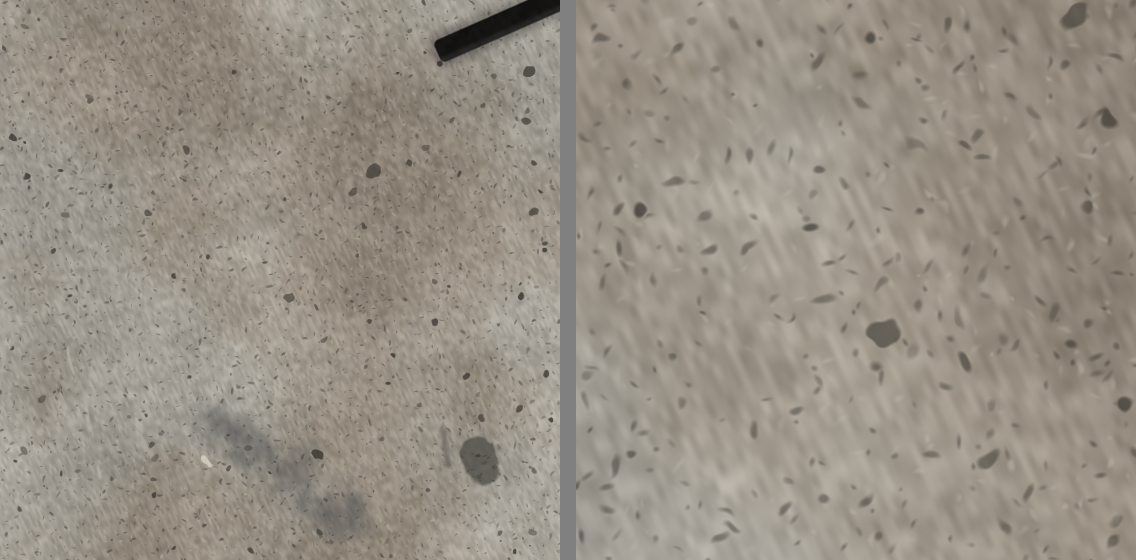
Left, the full canvas; right, a detail of the centre.
Give the GLSL for this texture, as a WebGL 1 fragment shader.

```glsl
precision highp float;
// Worn concrete floor: mottled grey-brown cement with streaky grain, pits and flecks,
// a sooty smear, a round stain, a pale scratch and the tip of a black rod.
// Layered value noise gives the cement; jittered grids of ellipses give the pits.
uniform vec2 u_resolution;

const vec3 CEMENT_GREY = vec3(0.645, 0.630, 0.595);
const vec3 CEMENT_BROWN = vec3(0.595, 0.555, 0.505);
const vec3 PIT_COLOR = vec3(0.23, 0.22, 0.20);
const vec3 FLECK_COLOR = vec3(0.74, 0.72, 0.67);
const vec3 SOOT_COLOR = vec3(0.35, 0.35, 0.345);
const vec3 STAIN_COLOR = vec3(0.30, 0.29, 0.27);
const vec3 ROD_COLOR = vec3(0.075, 0.073, 0.068);
const float MOTTLE = 0.20;        // contrast of the broad patches
const float GRAIN = 0.10;         // contrast of the fine streaks
const float SOFTNESS = 0.0013;    // edge blur of small features
const vec2 ROD_TIP = vec2(0.781, 0.906);
const vec2 ROD_DIR = vec2(0.915, 0.403);
const float ROD_HALF_WIDTH = 0.021;
const float ROD_CORNER = 0.010;

float hash(vec2 p) {
  return fract(sin(dot(p, vec2(12.9898, 78.233))) * 43758.5453);
}

float noise(vec2 p) {
  vec2 i = floor(p), f = fract(p);
  f = f * f * (3.0 - 2.0 * f);
  return mix(mix(hash(i), hash(i + vec2(1.0, 0.0)), f.x),
             mix(hash(i + vec2(0.0, 1.0)), hash(i + 1.0), f.x), f.y);
}

float fbm(vec2 p) {
  float sum = 0.0, amp = 0.5;
  for (int i = 0; i < 5; i++) {
    sum += amp * noise(p);
    p = mat2(1.6, 1.2, -1.2, 1.6) * p + 7.3;
    amp *= 0.5;
  }
  return sum / 0.96875;
}

vec2 rotate(vec2 p, float angle) {
  float c = cos(angle), s = sin(angle);
  return vec2(c * p.x + s * p.y, c * p.y - s * p.x);
}

float segmentDistance(vec2 p, vec2 a, vec2 b) {
  vec2 ab = b - a;
  return length(p - a - ab * clamp(dot(p - a, ab) / dot(ab, ab), 0.0, 1.0));
}

// Coverage of randomly turned ellipses, at most one per grid cell
float specks(vec2 p, float cells, float density, float rMin, float rMax, float stretch, float seed) {
  float cover = 0.0;
  vec2 home = floor(p * cells);
  for (int y = -1; y <= 1; y++) {
    for (int x = -1; x <= 1; x++) {
      vec2 id = home + vec2(float(x), float(y));
      vec2 key = id + seed;
      vec2 jitter = vec2(hash(key + 1.7), hash(key + 5.1));
      float size = hash(key + 9.4);
      vec2 q = rotate(p - (id + jitter) / cells, 6.2832 * hash(key + 13.8));
      q.x /= mix(1.0, stretch, hash(key + 17.2));
      float d = length(q) - mix(rMin, rMax, size * size);
      float present = step(hash(key + 21.6), density);
      float strength = mix(0.45, 1.0, hash(key + 26.3));
      cover = max(cover, present * strength * (1.0 - smoothstep(-SOFTNESS, SOFTNESS, d)));
    }
  }
  return cover;
}

void main() {
  vec2 p = gl_FragCoord.xy / u_resolution.y;
  vec2 ragged = p + 0.004 * (vec2(noise(p * 130.0), noise(p * 130.0 + 40.0)) - 0.5);
  float cloud = fbm(p * 14.0 + 3.0);

  // Cement: hue patches, mottling and steep streaky grain
  float brown = smoothstep(0.32, 0.68, fbm(p * 3.2 + 11.0));
  vec3 color = mix(CEMENT_GREY, CEMENT_BROWN, brown);
  color += MOTTLE * (fbm(p * 6.0 + 23.0) - 0.5);
  vec2 strand = rotate(p, 2.0);
  color += GRAIN * (noise(strand * vec2(95.0, 230.0)) - 0.5);
  color += 0.6 * GRAIN * (noise(p * 85.0 + 60.0) - 0.5);

  // Pale flecks, scratch and chip
  color = mix(color, FLECK_COLOR, 0.5 * specks(ragged, 62.0, 0.4, 0.0009, 0.002, 3.0, 31.0));
  vec2 wobble = p + 0.014 * (vec2(noise(p * 22.0), noise(p * 22.0 + 9.0)) - 0.5);
  float scratch = segmentDistance(wobble, vec2(0.12, 0.40), vec2(0.19, 0.115));
  float worn = smoothstep(0.35, 0.65, noise(p * 38.0 + 5.0));
  color = mix(color, FLECK_COLOR, 0.6 * worn * (1.0 - smoothstep(0.001, 0.0045, scratch)));
  float chip = segmentDistance(ragged, vec2(0.364, 0.182), vec2(0.373, 0.170));
  color = mix(color, FLECK_COLOR + 0.06, 1.0 - smoothstep(0.003, 0.006, chip));

  // Sooty smear and round stain
  float smear = min(segmentDistance(p, vec2(0.41, 0.235), vec2(0.52, 0.14)),
                    segmentDistance(p, vec2(0.52, 0.14), vec2(0.60, 0.065)) - 0.012);
  float soot = 1.0 - smoothstep(-0.01, 0.055, smear + 0.13 * (cloud - 0.5));
  color = mix(color, SOOT_COLOR, 0.72 * soot * mix(0.5, 1.0, noise(p * 70.0)));
  float blot = length(p - vec2(0.855, 0.172)) - 0.029 + 0.06 * (cloud - 0.5);
  float trail = segmentDistance(ragged, vec2(0.79, 0.235), vec2(0.80, 0.17)) - 0.004;
  color = mix(color, STAIN_COLOR, 0.72 * (1.0 - smoothstep(-0.004, 0.005, blot)));
  color = mix(color, STAIN_COLOR, 0.45 * (1.0 - smoothstep(-0.004, 0.006, trail)));

  // Pits from many faint ones to a few large ones
  float fine = 0.55 * specks(ragged, 76.0, 0.42, 0.0009, 0.0024, 2.6, 3.0);
  float medium = 0.85 * specks(ragged, 25.0, 0.26, 0.0022, 0.0060, 1.8, 47.0);
  float large = specks(ragged, 6.0, 0.16, 0.0065, 0.0120, 1.4, 83.0);
  color = mix(color, PIT_COLOR, max(fine, max(medium, large)));

  // Black rod with a soft contact shadow and a faint sheen
  vec2 q = p - ROD_TIP;
  float along = dot(q, ROD_DIR);
  float across = ROD_DIR.x * q.y - ROD_DIR.y * q.x;
  vec2 corner = vec2(-along, abs(across) - ROD_HALF_WIDTH) + ROD_CORNER;
  float rod = length(max(corner, 0.0)) + min(max(corner.x, corner.y), 0.0) - ROD_CORNER;
  color *= 1.0 - 0.22 * (1.0 - smoothstep(0.0, 0.022, rod));
  float sheen = 0.07 * smoothstep(0.006, 0.016, -across) + 0.03 * (noise(strand * 120.0) - 0.5);
  color = mix(color, ROD_COLOR + sheen, 1.0 - smoothstep(-0.002, 0.002, rod));

  gl_FragColor = vec4(clamp(color, 0.0, 1.0), 1.0);
}
```
